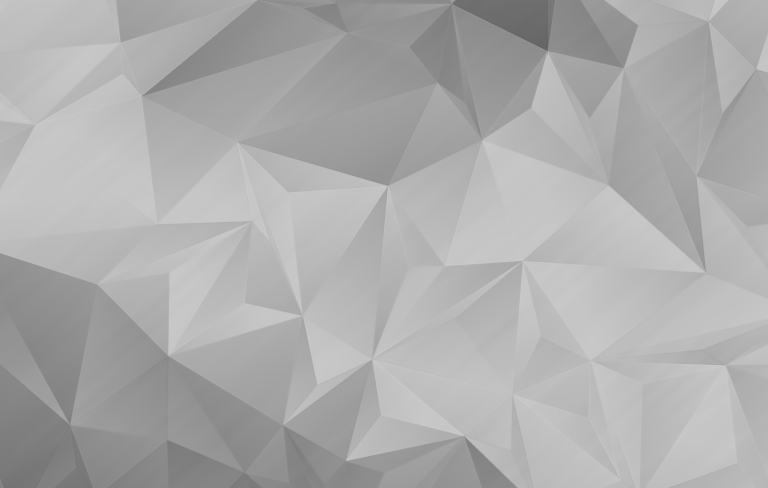
Give the GLSL for this background, as a WebGL 2 fragment shader.

```glsl
#version 300 es
precision highp float;
// Grey low-poly mesh of irregular, softly shaded triangles with faint brushed streaks.
uniform vec2 u_resolution;
out vec4 outColor;

const float DENSITY = 4.7;        // mesh cells per canvas height
const float MESH_ANGLE = 0.45;    // rotation of the hidden grid
const float JITTER = 0.84;        // total vertex displacement, in cells
const float SPLIT_CHANCE = 0.32;  // share of triangles cut into three
const float LIGHT_TONE = 0.738;
const float MAX_TONE = 0.775;
const float FACET_VARIATION = 0.085;
const float FACET_SLOPE = 0.07;   // tone change per cell inside a facet
const float RIM_STRENGTH = 0.035;
const float RIM_WIDTH = 0.018;
const float STREAK_STRENGTH = 0.014;
const vec2 STREAK_SCALE = vec2(5.0, 60.0);

float hash(vec2 p) {
    vec3 q = fract(vec3(p.xyx) * 0.1031);
    q += dot(q, q.yzx + 33.33);
    return fract((q.x + q.y) * q.z);
}

float noise(vec2 p) {
    vec2 i = floor(p), f = fract(p);
    f = f * f * (3.0 - 2.0 * f);
    return mix(mix(hash(i), hash(i + vec2(1, 0)), f.x),
               mix(hash(i + vec2(0, 1)), hash(i + vec2(1, 1)), f.x), f.y);
}

mat2 rotation(float angle) {
    float c = cos(angle), s = sin(angle);
    return mat2(c, s, -s, c);
}

float cross2(vec2 a, vec2 b) { return a.x * b.y - a.y * b.x; }

vec2 vertex(vec2 id) {
    return id + JITTER * (vec2(hash(id + 17.3), hash(id + 71.9)) - 0.5);
}

float ellipse(vec2 uv, vec2 center, vec2 radii) {
    return 1.0 - smoothstep(0.35, 1.0, length((uv - center) / radii));
}

// Broad light and shade; uv runs from 0 to 1 over the canvas
float toneField(vec2 uv) {
    float cornerDepth = 0.55 - 0.85 * uv.x - uv.y;
    float tone = LIGHT_TONE - 0.17 * smoothstep(-0.06, 0.1, cornerDepth);
    tone -= 0.07 * smoothstep(0.1, 0.45, cornerDepth);
    tone -= 0.18 * ellipse(uv, vec2(0.52, 0.99), vec2(0.40, 0.40));
    tone -= 0.08 * ellipse(uv, vec2(0.71, 1.00), vec2(0.14, 0.25));
    tone -= 0.11 * ellipse(uv, vec2(0.92, 0.66), vec2(0.20, 0.24));
    return tone;
}

// Signed distance to an edge line, positive on the left
float edgeDistance(vec2 p, vec2 a, vec2 b) {
    return cross2(b - a, p - a) / max(length(b - a), 1e-4);
}

// Adds one facet to sum: x is tone times coverage, y is coverage
void addFacet(vec2 p, vec2 a, vec2 b, vec2 c, vec2 seed, float pixel, inout vec2 sum) {
    float side = sign(cross2(b - a, c - a));
    float inside = min(side * edgeDistance(p, a, b),
                   min(side * edgeDistance(p, b, c), side * edgeDistance(p, c, a)));
    float coverage = clamp(0.5 + inside / pixel, 0.0, 1.0);
    if (coverage <= 0.0) return;

    vec2 center = (a + b + c) / 3.0;
    vec2 uv = rotation(-MESH_ANGLE) * center / DENSITY;
    uv.x *= u_resolution.y / u_resolution.x;
    float angle = 6.2832 * hash(seed + 5.7);
    float tone = toneField(uv) + FACET_VARIATION * (hash(seed) - 0.5);
    tone += FACET_SLOPE * dot(p - center, vec2(cos(angle), sin(angle)));
    float rim = 1.0 - smoothstep(0.0, RIM_WIDTH, inside);
    tone = min(tone, MAX_TONE) + RIM_STRENGTH * (hash(seed + 9.1) - 0.45) * rim;
    sum += coverage * vec2(tone, 1.0);
}

// Draws a triangle whole, or cut into three around an inner point
void addTriangle(vec2 p, vec2 a, vec2 b, vec2 c, vec2 seed, float pixel, inout vec2 sum) {
    if (hash(seed + 3.3) > SPLIT_CHANCE) {
        addFacet(p, a, b, c, seed, pixel, sum);
        return;
    }
    vec3 w = 0.2 + vec3(hash(seed + 1.1), hash(seed + 2.2), hash(seed + 4.4));
    vec2 inner = (a * w.x + b * w.y + c * w.z) / (w.x + w.y + w.z);
    addFacet(p, a, b, inner, seed + 0.13, pixel, sum);
    addFacet(p, b, c, inner, seed + 0.37, pixel, sum);
    addFacet(p, c, a, inner, seed + 0.61, pixel, sum);
}

void main() {
    vec2 canvas = gl_FragCoord.xy / u_resolution.y;
    vec2 p = rotation(MESH_ANGLE) * canvas * DENSITY;
    float pixel = DENSITY / u_resolution.y;
    vec2 sum = vec2(0.0);

    // Jittered quads, each split along a diagonal that lies inside it
    for (int y = -1; y <= 1; y++)
    for (int x = -1; x <= 1; x++) {
        vec2 id = floor(p) + vec2(x, y);
        vec2 a = vertex(id), b = vertex(id + vec2(1, 0));
        vec2 c = vertex(id + vec2(1, 1)), d = vertex(id + vec2(0, 1));
        bool validAC = cross2(c - a, b - a) * cross2(c - a, d - a) < 0.0;
        bool validBD = cross2(d - b, a - b) * cross2(d - b, c - b) < 0.0;
        bool useAC = validAC && (!validBD || hash(id + 41.7) < 0.5);
        addTriangle(p, a, b, useAC ? c : d, id + 0.21, pixel, sum);
        addTriangle(p, c, d, useAC ? a : b, id + 0.79, pixel, sum);
    }

    // Faint diagonal brushing
    float streak = noise(rotation(-0.7) * canvas * STREAK_SCALE.x * vec2(1.0, STREAK_SCALE.y / STREAK_SCALE.x));
    float tone = sum.x / max(sum.y, 1e-3) + STREAK_STRENGTH * (streak - 0.5);
    outColor = vec4(vec3(tone), 1.0);
}
```
